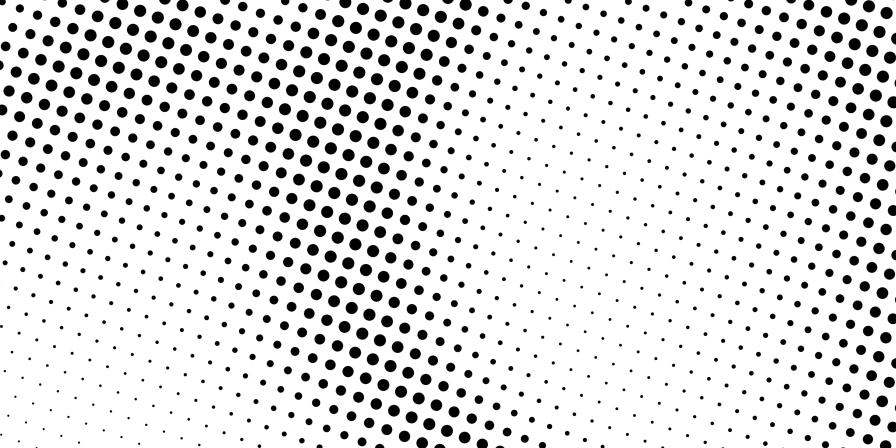
Write a WebGL 1 fragment shader that draws this background.

```glsl
precision highp float;

uniform vec2 u_resolution;

// Bell curve of a distance scaled by its width
float bell(float distance, float width) {
    float k = distance / width;
    return exp(-k * k);
}

// Dot radius as a fraction of the canvas height
float dotRadius(vec2 p) {
    // Curved dark ridge, with a softer left flank near the bottom
    float bend = abs(p.y - 0.56);
    float offset = p.x - 0.79 - 1.3 * bend * bend * bend;
    float flank = offset < 0.0 ? mix(0.32, 0.2, p.y) : 0.24;
    float ridge = 0.0112 * bell(offset, flank);

    // Slanted dark cloud in the upper left
    vec2 d = p - vec2(0.18, 0.84);
    float along = dot(d, vec2(0.86, 0.5)) / 0.42;
    float across = dot(d, vec2(-0.5, 0.86));
    float cloud = 0.0094 * bell(along * along, 1.0)
                * bell(across, across > 0.0 ? 0.2 : 0.4);

    // Shading that grows towards the right and top edges
    float rightShade = 0.0109 * exp(-abs(p.x - 1.97) / mix(0.2, 0.36, p.y));
    float topShade = 0.0031 * smoothstep(0.6, 1.0, p.y);

    return min(0.0021 + ridge + cloud + rightShade + topShade, 0.0135);
}

void main() {
    vec2 p = gl_FragCoord.xy / u_resolution.y;

    // Tilted dot lattice
    vec2 origin = vec2(0.8958, 0.3672);
    vec2 stepA = vec2(0.03945, -0.0150);
    vec2 stepB = vec2(0.01589, 0.04232);
    vec2 q = p - origin;
    float area = stepA.x * stepB.y - stepA.y * stepB.x;
    vec2 cell = vec2(stepB.y * q.x - stepB.x * q.y,
                     stepA.x * q.y - stepA.y * q.x) / area;
    cell = floor(cell + 0.5);
    vec2 center = origin + cell.x * stepA + cell.y * stepB;

    // Smooth black dots on white
    float edge = 0.7 / u_resolution.y;
    float gap = length(p - center) - dotRadius(center);
    float paper = smoothstep(-edge, edge, gap);
    gl_FragColor = vec4(mix(vec3(0.005), vec3(1.0), paper), 1.0);
}
```
